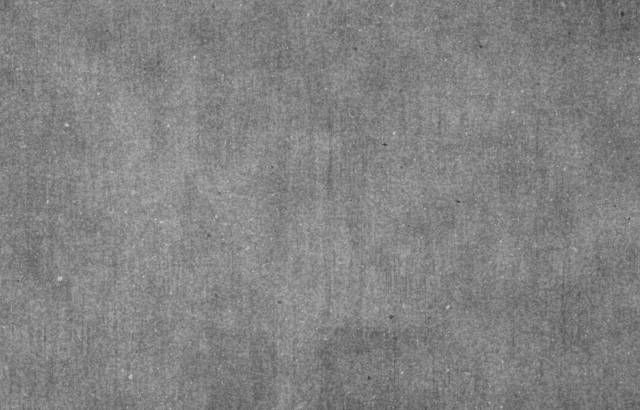
Write a Shadertoy shader that draws this texture.

```glsl
// Weathered grey concrete: a soft light pool over mottled cement with fine
// crossed brush streaks and grain, built from layers of value noise, then
// sprinkled with pale grit and a few dark pits placed on jittered grids.

float hash(vec2 p) {
    vec3 q = fract(p.xyx * 0.1031);
    q += dot(q, q.yzx + 33.33);
    return fract((q.x + q.y) * q.z);
}

float noise(vec2 p) {
    vec2 cell = floor(p), f = fract(p);
    f = f * f * (3.0 - 2.0 * f);
    float low = mix(hash(cell), hash(cell + vec2(1, 0)), f.x);
    float high = mix(hash(cell + vec2(0, 1)), hash(cell + vec2(1, 1)), f.x);
    return mix(low, high, f.y);
}

// Centred on zero
float fbm(vec2 p) {
    float sum = 0.0, gain = 0.5;
    for (int i = 0; i < 5; i++) {
        sum += gain * (noise(p) - 0.5);
        p = mat2(1.6, 1.2, -1.2, 1.6) * p + 17.3;
        gain *= 0.55;
    }
    return sum;
}

// One stretched, turned, ragged fleck in some cells of a grid
float flecks(vec2 p, float rows, float share, float radius, float stretch, float seed) {
    vec2 g = p * rows, cell = floor(g) + seed;
    if (hash(cell) > share) return 0.0;
    vec2 centre = 0.25 + 0.5 * vec2(hash(cell + 31.7), hash(cell + 57.1));
    vec2 d = (fract(g) - centre) / rows;
    float angle = 6.2832 * hash(cell + 83.9);
    d = mat2(cos(angle), sin(angle), -sin(angle), cos(angle)) * d;
    d.x /= 1.0 + stretch * hash(cell + 11.3);
    float size = radius * mix(0.45, 1.0, pow(hash(cell + 101.0), 2.0));
    float edge = 0.8 / iResolution.y;
    float dist = length(d) + size * 0.5 * (noise(p * 400.0 + seed) - 0.5);
    return (1.0 - smoothstep(size - edge, size + edge, dist)) * mix(0.45, 1.0, hash(cell + 7.7));
}

void mainImage(out vec4 fragColor, in vec2 fragCoord) {
    vec2 p = fragCoord / iResolution.y;
    float aspect = iResolution.x / iResolution.y;

    // Light pool left of centre, falling off to the edges and the right
    vec2 fromLight = (p - vec2(0.45 * aspect, 0.48)) / vec2(0.5 * aspect, 0.5);
    float grey = 0.55 - 0.042 * dot(fromLight, fromLight);
    grey -= 0.03 * smoothstep(0.55, 1.0, p.x / aspect);

    // Cloudy stains and blotches
    grey += 0.08 * fbm(p * 2.6 + 4.0) + 0.13 * fbm(p * vec2(13.0, 11.0) + 40.0);

    // Damp patches along the bottom, parted by a pale wedge
    float shore = 0.2 + 0.2 * fbm(p * 7.0 + 9.0);
    float damp = 1.0 - smoothstep(shore - 0.02, shore + 0.02, p.y);
    float wedge = abs(p.x - 0.46 * aspect - 0.12 * (p.y - 0.1)) + 0.1 * fbm(p * 12.0);
    damp *= smoothstep(0.04, 0.085, wedge);
    damp *= smoothstep(0.22, 0.36, p.x / aspect) * (1.0 - smoothstep(0.58, 0.78, p.x / aspect));
    grey -= 0.05 * damp;

    // Brush streaks: upright ones with thin dark scratches, faint level ones
    float patchy = noise(p * 6.0 + 70.0);
    grey += 0.05 * (0.5 + patchy) * (noise(p * vec2(190.0, 20.0)) - 0.5);
    grey += 0.025 * (noise(p * vec2(55.0, 2.5) + 25.0) - 0.5);
    grey += 0.03 * (noise(p * vec2(22.0, 150.0) + 90.0) - 0.5);
    grey -= 0.06 * patchy * smoothstep(0.72, 0.95, noise(p * vec2(210.0, 11.0) + 140.0));

    // Sandy grain, turned off the pixel grid
    vec2 turned = mat2(0.8, 0.6, -0.6, 0.8) * p + 3.0;
    grey += 0.135 * (noise(turned * 270.0) - 0.5);
    grey += 0.06 * (noise(turned * 130.0 + 60.0) - 0.5);

    // Pale grit: dust gathered in drifts, then chips
    float drift = smoothstep(0.2, 0.8, noise(p * 5.0 + 120.0));
    grey += 0.2 * flecks(p, 85.0, 0.1 + 0.2 * drift, 0.0017, 0.8, 200.0);
    grey += 0.22 * flecks(p + 0.37, 38.0, 0.05 + 0.14 * drift, 0.0025, 1.0, 300.0);
    grey = mix(grey, 0.8, 0.85 * flecks(p + 0.11, 13.0, 0.08, 0.0055, 0.8, 400.0));

    // Dark pits: soft smudges and sharp slivers
    grey -= 0.2 * flecks(p + 0.53, 11.0, 0.1, 0.005, 0.4, 500.0);
    float slivers = flecks(p + 0.71, 15.0, 0.02 + 0.08 * step(0.5 * aspect, p.x), 0.0026, 1.5, 600.0);
    grey = mix(grey, 0.15, 0.9 * slivers);

    fragColor = vec4(vec3(clamp(grey, 0.0, 1.0)), 1.0);
}
```
